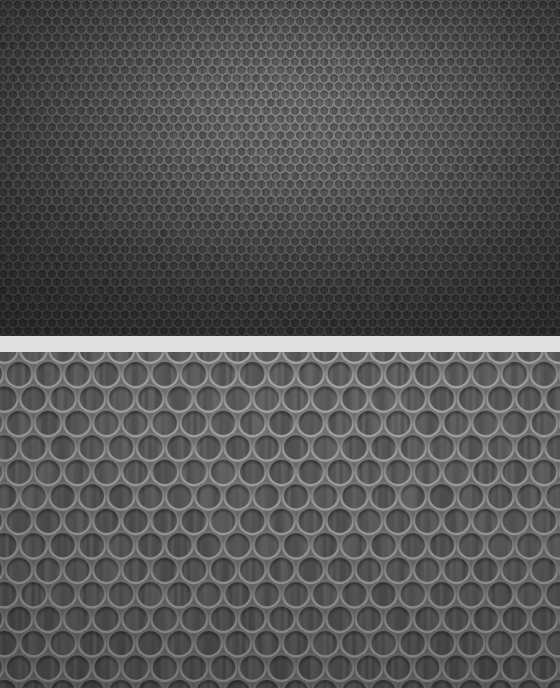
Top, the full canvas; bottom, a detail of the centre.
Reproduce this pattern procedurally as a WebGL 2 fragment shader.

```glsl
#version 300 es
precision highp float;
// Dark metal sheet with staggered round holes, brushed backing and a soft spotlight.

#define COLUMNS 57.6        // hole pitches across the canvas width
#define ROWS 41.2           // rows of holes down the canvas height
#define PHASE vec2(0.85, 0.63) // first hole from the top left, in pitches and rows
#define HOLE_RADIUS 0.41    // in pitches
#define RIM_WIDTH 0.09      // in pitches
#define STREAKS 9.0         // brushed streaks per pitch
#define STREAK_DEPTH 0.24
#define LIGHT_CENTER vec2(0.53, 0.66)
#define LIGHT_SPREAD vec2(0.75, 0.72)
#define LIGHT_RANGE vec2(0.145, 0.41) // grey at the edges and at the center

uniform vec2 u_resolution;
out vec4 outColor;

float hash(vec2 p) {
  vec3 q = fract(vec3(p.xyx) * 0.1031);
  q += dot(q, q.yzx + 33.33);
  return fract((q.x + q.y) * q.z);
}

// Smooth noise along x, with a separate sequence for each seed
float streakNoise(float x, float seed) {
  float i = floor(x);
  return mix(hash(vec2(i, seed)), hash(vec2(i + 1.0, seed)), smoothstep(0.0, 1.0, x - i));
}

// Offset from the nearest hole center (xy, y pointing down) and its row (z)
vec3 nearestHole(vec2 p, float rowPitch) {
  vec3 best = vec3(10.0);
  float baseRow = floor(p.y / rowPitch - PHASE.y);
  for (int i = 0; i < 2; i++) {
    float row = baseRow + float(i);
    float shift = PHASE.x + 0.5 * mod(row, 2.0);
    vec2 d = vec2(fract(p.x - shift + 0.5) - 0.5, p.y - (row + PHASE.y) * rowPitch);
    if (dot(d, d) < dot(best.xy, best.xy)) best = vec3(d, row);
  }
  return best;
}

void main() {
  vec2 uv = gl_FragCoord.xy / u_resolution;
  float pixel = COLUMNS / u_resolution.x;
  float height = COLUMNS * u_resolution.y / u_resolution.x;
  vec2 p = vec2(uv.x * COLUMNS, (1.0 - uv.y) * height);

  vec3 hole = nearestHole(p, height / ROWS);
  float radius = length(hole.xy);
  float down = hole.y / max(radius, 0.001);
  float edge = radius - HOLE_RADIUS;
  float soft = 0.8 * pixel;

  // Brushed backing, shaded under the upper lip
  float grain = streakNoise(p.x * STREAKS, hole.z) - 0.5;
  float backing = 0.88 + STREAK_DEPTH * grain;
  float lip = smoothstep(-0.18, 0.0, edge) * smoothstep(0.2, -0.8, down);
  backing *= 1.0 - 0.34 * lip;

  // Flat sheet with a thin bevelled rim, brightest on the lower side
  float sheet = 1.05;
  float rim = 1.0 - smoothstep(0.5 * RIM_WIDTH - soft, 0.5 * RIM_WIDTH + soft,
                               abs(edge - 0.5 * RIM_WIDTH));
  sheet += rim * mix(0.12, 0.50, smoothstep(-0.7, 0.8, down));

  // Spotlight falloff
  vec2 fromLight = (uv - LIGHT_CENTER) / LIGHT_SPREAD;
  float light = mix(LIGHT_RANGE.x, LIGHT_RANGE.y, exp(-2.2 * dot(fromLight, fromLight)));

  float grey = light * mix(backing, sheet, smoothstep(-soft, soft, edge));
  outColor = vec4(vec3(grey), 1.0);
}
```
